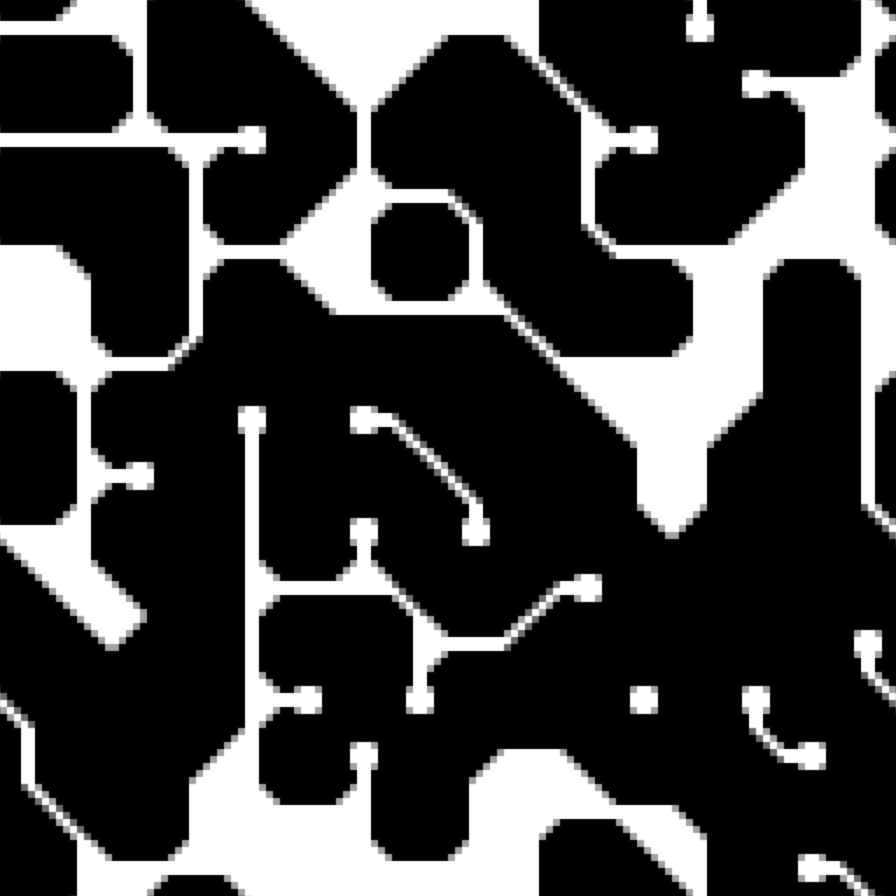
Write a three.js fragment shader that draws this pattern.

```glsl
// Random blob tiles: white bars, chamfered patches and dots on black, drawn in coarse texels.
varying vec2 vUv;

#define TILES 16.0        // tiles across the canvas
#define TILE_TEXELS 8.0   // texels across one tile
#define DENSITY 0.6       // share of tiles that are on
#define SEED 37.0
#define EDGE_TONE 0.63    // grey of diagonal edges
#define BEND_TONE 0.42    // grey outside thin bends
#define BAR 1.0           // half width of a bar, in texels
#define DOT 2.0           // half width of an end dot, in texels
#define SOFTNESS 0.15     // blend between texels

const float PRIME = 257.0;

// Cubing modulo the prime shuffles the tile numbers without repeats.
float shuffle(float k) {
  float square = floor(mod(k * k + 0.5, PRIME));
  return floor(mod(square * k + SEED + 0.5, PRIME));
}

// 1 where a tile is on; the layout wraps at the canvas border.
float isOn(vec2 tile) {
  tile = mod(tile, TILES);
  float rank = tile.x + TILES * tile.y + 1.0;
  for (int i = 0; i < 4; i++) rank = shuffle(rank);
  return step(rank, DENSITY * PRIME);
}

// White inside, a flat grey on the boundary, black outside.
float edge(float d, float tone) {
  return d < -0.25 ? 1.0 : (d < 0.25 ? tone : 0.0);
}

float texelTone(vec2 texel) {
  vec2 tile = floor((texel + 0.5) / TILE_TEXELS);
  if (isOn(tile) < 0.5) return 0.0;

  vec2 p = texel + 0.5 - (tile + 0.5) * TILE_TEXELS;
  vec2 a = abs(p);
  vec2 side = sign(p);

  // Neighbours
  float right = isOn(tile + vec2(1.0, 0.0));
  float left = isOn(tile - vec2(1.0, 0.0));
  float up = isOn(tile + vec2(0.0, 1.0));
  float down = isOn(tile - vec2(0.0, 1.0));
  float across = side.x > 0.0 ? right : left;
  float along = side.y > 0.0 ? up : down;

  // Bars toward the neighbours
  float tone = max(across * step(a.y, BAR), along * step(a.x, BAR));

  // Filled quadrant, or a chamfer in the inner corner
  if (across * along > 0.5) {
    float chamfer = edge(a.x + a.y - 0.5 * TILE_TEXELS - BAR, EDGE_TONE);
    tone = max(chamfer, isOn(tile + side));
  }

  // Dot on single tiles and bar ends
  if (right + left + up + down < 1.5 && max(a.x, a.y) < DOT) {
    tone = max(tone, edge(a.x + a.y - 2.0 * DOT + 1.0, EDGE_TONE));
  }

  // Outer corner of a bend, cut from bar to bar
  vec2 bend = vec2(right - left, up - down);
  if (abs(bend.x * bend.y) > 0.5) {
    float rim = mix(BEND_TONE, EDGE_TONE, isOn(tile + bend));
    tone = min(tone, edge(0.5 * TILE_TEXELS - BAR - dot(p, bend), rim));
  }
  return tone;
}

void main() {
  vec2 grid = vUv * TILES * TILE_TEXELS - 0.5;
  vec2 base = floor(grid);
  vec2 f = smoothstep(0.5 - SOFTNESS, 0.5 + SOFTNESS, fract(grid));

  // Crisp blend of the four nearest texels
  float low = mix(texelTone(base), texelTone(base + vec2(1.0, 0.0)), f.x);
  float high = mix(texelTone(base + vec2(0.0, 1.0)), texelTone(base + vec2(1.0)), f.x);
  gl_FragColor = vec4(vec3(mix(low, high, f.y)), 1.0);
}
```
